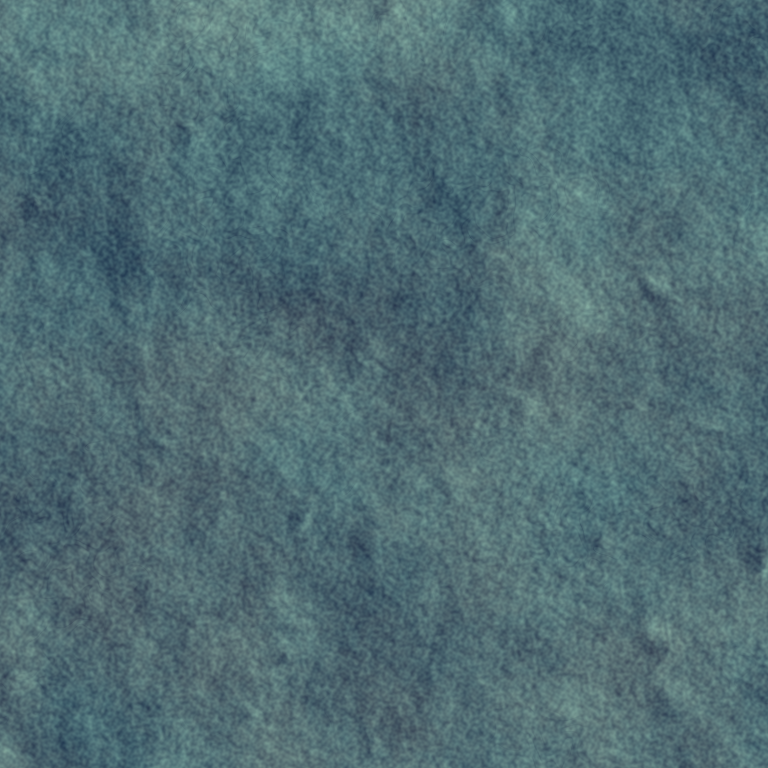
Give the GLSL for this texture, as a WebGL 2 fragment shader.

```glsl
#version 300 es
precision highp float;

uniform vec2 u_resolution;
out vec4 fragColor;

const vec3 SHADE_COLOR = vec3(0.190, 0.268, 0.342);
const vec3 LIGHT_COLOR = vec3(0.440, 0.588, 0.568);
const vec3 WARM_SHIFT = vec3(0.036, -0.006, -0.016);
const vec2 LIGHT_DIR = vec2(0.93, 0.37);
const float MEAN_TONE = 0.485;
const float BROAD_SCALE = 2.9;
const float BROAD_STRENGTH = 0.43;
const float RELIEF_SCALE = 13.0;
const float RELIEF_STRENGTH = 0.155;
const float CREASE_SCALE = 40.0;
const float CREASE_STRENGTH = 0.12;
const float GRAIN_SCALE = 190.0;
const float GRAIN_STRENGTH = 0.34;
const float STREAK_STRENGTH = 0.06;
const float MOUND_GRID = 7.0;
const float MOUND_STRENGTH = 0.80;
const mat2 OCTAVE_TURN = mat2(0.8, 0.6, -0.6, 0.8);

// Integer hash giving two values in 0..1
vec2 hash2(vec2 cell) {
    uvec2 q = uvec2(ivec2(cell)) * uvec2(1597u, 3812u) + uvec2(7919u, 104729u);
    uint h = q.x ^ (q.y * 26699u);
    h = (h ^ (h >> 15)) * 73244475u;
    h = (h ^ (h >> 13)) * 73244475u;
    h ^= h >> 16;
    return vec2(h & 65535u, h >> 16) / 65535.0;
}

float cornerSlope(vec2 cell, vec2 offset) {
    float angle = 6.28318 * hash2(cell).x;
    return dot(vec2(cos(angle), sin(angle)), offset);
}

float gradientNoise(vec2 p) {
    vec2 i = floor(p), f = p - i;
    vec2 w = f * f * f * (f * (f * 6.0 - 15.0) + 10.0);
    vec2 e = vec2(1.0, 0.0);
    float low = mix(cornerSlope(i, f), cornerSlope(i + e, f - e), w.x);
    float high = mix(cornerSlope(i + e.yx, f - e.yx), cornerSlope(i + 1.0, f - 1.0), w.x);
    return mix(low, high, w.y);
}

float fbm(vec2 p) {
    float sum = 0.0, gain = 1.0;
    for (int k = 0; k < 5; k++) {
        sum += gain * gradientNoise(p);
        p = OCTAVE_TURN * p * 2.03 + 17.3;
        gain *= 0.60;
    }
    return sum;
}

// Slope of rough ground towards the light
float reliefShade(vec2 p) {
    float sum = 0.0, gain = 0.85;
    vec2 q = p * RELIEF_SCALE, stepDir = LIGHT_DIR * 0.27;
    for (int k = 0; k < 4; k++) {
        sum += gain * (gradientNoise(q - stepDir) - gradientNoise(q + stepDir));
        q = OCTAVE_TURN * q * 2.0 + 31.7;
        stepDir = OCTAVE_TURN * stepDir;
        gain *= 1.12;
    }
    return sum;
}

// Scattered mounds: a lit flank beside a shaded one
float moundShade(vec2 p) {
    vec2 cell = floor(p * MOUND_GRID);
    float sum = 0.0;
    for (int y = -1; y <= 1; y++) {
        for (int x = -1; x <= 1; x++) {
            vec2 id = cell + vec2(x, y);
            vec2 place = hash2(id + 211.0), kind = hash2(id + 503.0);
            vec2 center = (id + place) / MOUND_GRID;
            float present = step(kind.x, mix(0.70, 0.30, center.y));
            float radius = mix(0.011, 0.024, kind.y * kind.y);
            float angle = 0.38 + 1.5 * (hash2(id + 887.0).x - 0.5);
            vec2 axis = vec2(cos(angle), sin(angle));
            vec2 d = p - center;
            d = vec2(dot(d, axis), dot(d, vec2(-axis.y, axis.x)) / 1.4) / radius;
            sum += present * mix(0.45, 1.0, place.x) * d.x * exp(-dot(d, d));
        }
    }
    return sum;
}

void main() {
    vec2 p = gl_FragCoord.xy / u_resolution.y;
    vec2 warp = vec2(gradientNoise(p * 33.0 + 5.0), gradientNoise(p * 33.0 + 71.0));

    // Broad light and dark ground with mid-size mottling
    float broad = fbm(p * BROAD_SCALE + 3.7);
    float tone = MEAN_TONE + BROAD_STRENGTH * broad + 0.10 * (p.x - 0.5);

    // Relief, mounds and dark creases
    tone += RELIEF_STRENGTH * reliefShade(p + 0.004 * warp);
    tone += MOUND_STRENGTH * moundShade(p + 0.015 * warp);
    float crease = 1.0 - smoothstep(0.0, 0.18, abs(gradientNoise(p * CREASE_SCALE + 1.5 * warp)));
    float creased = smoothstep(-0.2, 0.4, gradientNoise(p * 5.0 + 40.0) + 0.3 * (p.y - 0.5));
    tone -= CREASE_STRENGTH * creased * (crease - 0.35);

    // Faint upright streaks and fine grain
    tone += STREAK_STRENGTH * gradientNoise(vec2(p.x * 42.0, p.y * 3.0) + 9.0);
    tone += GRAIN_STRENGTH * gradientNoise(OCTAVE_TURN * p * GRAIN_SCALE);
    tone += 0.6 * GRAIN_STRENGTH * gradientNoise(p * GRAIN_SCALE * 0.53 + 4.3);

    // Blue shade to pale teal, with greyer and bluer patches
    vec3 color = mix(SHADE_COLOR, LIGHT_COLOR, clamp(tone, -0.2, 1.25));
    float warmth = fbm(p * 3.1 + 60.0) - 0.5 * (p.y - 0.5) - 0.05;
    warmth += 0.35 * gradientNoise(p * 90.0 + 13.0);
    color += WARM_SHIFT * clamp(warmth, -0.6, 0.6);
    fragColor = vec4(color, 1.0);
}
```
